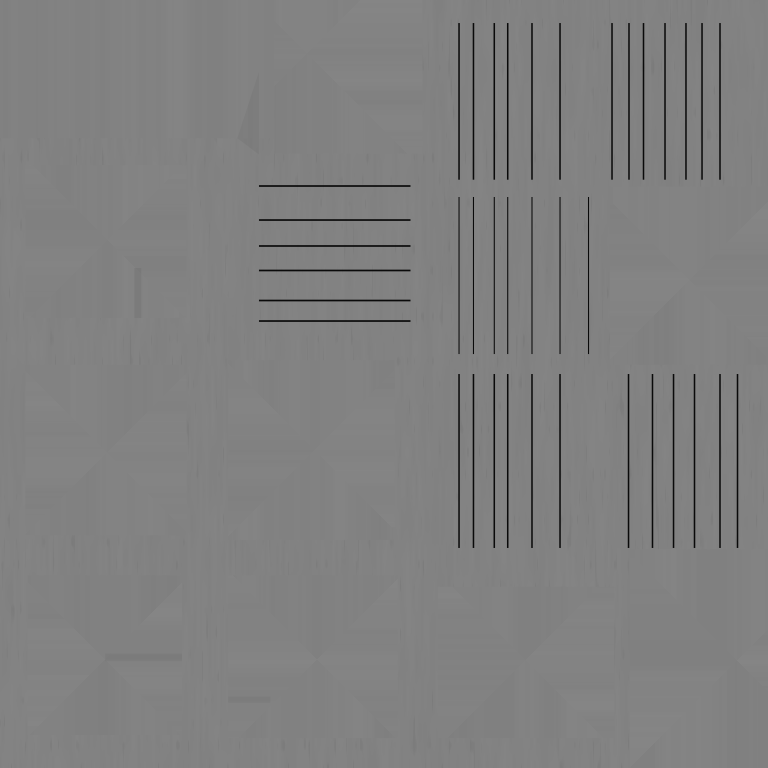
This texture map is drawn by a Shadertoy shader. Its source:

```glsl
const float BASE_GREY = 0.510;
const float GROOVE_GREY = 0.04;

float hash(vec2 p) {
    vec3 q = fract(vec3(p.xyx) * 0.1031);
    q += dot(q, q.yzx + 33.33);
    return fract((q.x + q.y) * q.z);
}

float noise(vec2 p) {
    vec2 i = floor(p), f = fract(p);
    f = f * f * (3.0 - 2.0 * f);
    return mix(mix(hash(i), hash(i + vec2(1, 0)), f.x),
               mix(hash(i + vec2(0, 1)), hash(i + vec2(1, 1)), f.x), f.y);
}

// Fraction of a pixel at x that lies inside the interval [lo, hi]
float coverage(float x, float lo, float hi, float px) {
    return clamp((min(x + 0.5 * px, hi) - max(x - 0.5 * px, lo)) / px, 0.0, 1.0);
}

float box(vec2 p, vec2 lo, vec2 hi, float px) {
    return coverage(p.x, lo.x, hi.x, px) * coverage(p.y, lo.y, hi.y, px);
}

// Parallel grooves across x, bounded along y by span
float grooves(vec2 p, float at[7], int count, vec2 span, float halfWidth, float px) {
    float ink = 0.0;
    for (int i = 0; i < count; i++)
        ink = max(ink, coverage(p.x, at[i] - halfWidth, at[i] + halfWidth, px));
    return ink * coverage(p.y, span.x, span.y, px);
}

// Vertical wood-like streaks with sparse dark scratches
float grain(vec2 p) {
    float fine = noise(p * vec2(260.0, 22.0)) - 0.5;
    float broad = noise(p * vec2(70.0, 9.0) + 31.0) - 0.5;
    float scratch = smoothstep(0.84, 0.98, noise(p * vec2(330.0, 34.0) + 77.0));
    return 0.012 * fine + 0.009 * broad - 0.022 * scratch;
}

// Bands stretched outward from a centre, meeting along its diagonals
float wedgeBands(vec2 q, float seed) {
    bool upright = abs(q.y) > abs(q.x);
    float t = upright ? q.x : q.y;
    float side = upright ? step(0.0, q.y) : 2.0 + step(0.0, q.x);
    float row = seed * 17.0 + side * 5.0;
    float wide = noise(vec2(t * 34.0 + 40.0, row)) - 0.5;
    float thin = hash(vec2(floor(t * 150.0) + 90.0, row)) - 0.5;
    return 0.018 * wide + 0.006 * thin + (upright ? -0.002 : 0.002);
}

void panel(inout float tone, vec2 p, vec2 lo, vec2 hi, vec2 centre, float seed, float px) {
    tone = mix(tone, wedgeBands(p - centre, seed), box(p, lo, hi, px));
}

float edgeSide(vec2 p, vec2 a, vec2 b, float px) {
    vec2 n = normalize(vec2(a.y - b.y, b.x - a.x));
    return clamp(0.5 + dot(p - a, n) / px, 0.0, 1.0);
}

float triangle(vec2 p, vec2 a, vec2 b, vec2 c, float px) {
    return edgeSide(p, a, b, px) * edgeSide(p, b, c, px) * edgeSide(p, c, a, px);
}

void mainImage(out vec4 fragColor, in vec2 fragCoord) {
    vec2 p = fragCoord / iResolution.xy;
    float px = 1.0 / iResolution.y;
    float tone = grain(p);

    // Smooth banded panels
    panel(tone, p, vec2(0.0, 0.82), vec2(0.357, 1.0), vec2(0.17, 0.3), 1.0, px);
    panel(tone, p, vec2(0.357, 0.80), vec2(0.55, 1.0), vec2(0.40, 0.93), 2.0, px);
    panel(tone, p, vec2(0.033, 0.586), vec2(0.243, 0.785), vec2(0.14, 0.687), 3.0, px);
    panel(tone, p, vec2(0.033, 0.303), vec2(0.243, 0.525), vec2(0.139, 0.411), 4.0, px);
    panel(tone, p, vec2(0.297, 0.297), vec2(0.514, 0.531), vec2(0.41, 0.414), 5.0, px);
    panel(tone, p, vec2(0.036, 0.043), vec2(0.237, 0.251), vec2(0.137, 0.141), 6.0, px);
    panel(tone, p, vec2(0.297, 0.039), vec2(0.518, 0.251), vec2(0.413, 0.141), 7.0, px);
    panel(tone, p, vec2(0.57, 0.039), vec2(0.80, 0.236), vec2(0.684, 0.141), 8.0, px);
    panel(tone, p, vec2(0.794, 0.525), vec2(1.0, 0.757), vec2(0.898, 0.635), 9.0, px);
    panel(tone, p, vec2(0.82, 0.0), vec2(1.0, 0.285), vec2(0.96, 0.14), 10.0, px);

    // Faint darker slivers
    tone -= 0.022 * triangle(p, vec2(0.337, 0.906), vec2(0.309, 0.820), vec2(0.337, 0.799), px);
    tone -= 0.030 * box(p, vec2(0.175, 0.586), vec2(0.184, 0.651), px);
    tone -= 0.022 * box(p, vec2(0.137, 0.139), vec2(0.237, 0.149), px);
    tone -= 0.020 * box(p, vec2(0.297, 0.085), vec2(0.352, 0.093), px);

    // Groove positions
    float leftSet[7] = float[7](0.5977, 0.6165, 0.6436, 0.6611, 0.6927, 0.7292, 0.7663);
    float upperSet[7] = float[7](0.7969, 0.8190, 0.8379, 0.8659, 0.8932, 0.9141, 0.9375);
    float lowerSet[7] = float[7](0.8184, 0.8496, 0.8770, 0.9043, 0.9375, 0.9603, 0.0);
    float levelSet[7] = float[7](0.7578, 0.7135, 0.6797, 0.6478, 0.6087, 0.5820, 0.0);
    vec2 topSpan = vec2(0.7660, 0.9700);
    vec2 midSpan = vec2(0.5390, 0.7435);
    vec2 lowSpan = vec2(0.2865, 0.5130);

    float ink = grooves(p, leftSet, 6, topSpan, 0.0010, px);
    ink = max(ink, grooves(p, leftSet, 7, midSpan, 0.0007, px));
    ink = max(ink, grooves(p, leftSet, 6, lowSpan, 0.0010, px));
    ink = max(ink, grooves(p, upperSet, 7, topSpan, 0.0010, px));
    ink = max(ink, grooves(p, lowerSet, 6, lowSpan, 0.0010, px));
    ink = max(ink, grooves(p.yx, levelSet, 6, vec2(0.3372, 0.5345), 0.0011, px));

    fragColor = vec4(vec3(mix(BASE_GREY + tone, GROOVE_GREY, ink)), 1.0);
}
```
